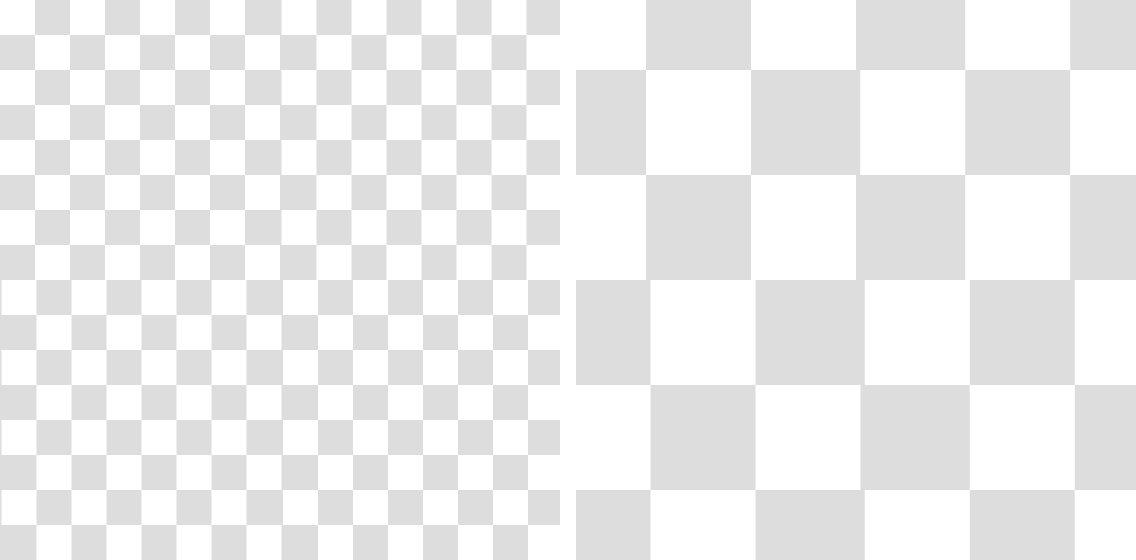
Left: the whole. Right: its middle third, enlarged.
Give the GLSL for this pattern, as a three.js fragment shader.

```glsl
varying vec2 vUv;

const float CELLS = 16.0;          // cells across and up
const float PANEL = 8.0;           // cells along one panel side
const float SEAM = 2.0 / 48.0;     // seam width, in cells
const int SAMPLES = 4;             // smoothing samples per axis

const vec3 WHITE = vec3(1.0);
const vec3 GREY = vec3(0.867);

// 1 on white cells, 0 on grey ones
float checker(vec2 cell) {
  return mod(floor(cell.x) + floor(cell.y), 2.0);
}

// Checkered panels with a grey seam after each; lower panels sit one seam right
float panels(vec2 cell, float panelSize, float seam) {
  float shift = seam * (1.0 - step(panelSize, cell.y));
  float x = mod(cell.x - shift, panelSize + seam);
  float insidePanel = 1.0 - step(panelSize, x);
  return insidePanel * checker(vec2(x, cell.y));
}

// Average over the footprint of one pixel
float smoothPanels(vec2 cell, vec2 footprint) {
  float sum = 0.0;
  for (int j = 0; j < SAMPLES; j++) {
    for (int i = 0; i < SAMPLES; i++) {
      vec2 offset = (vec2(float(i), float(j)) + 0.5) / float(SAMPLES) - 0.5;
      sum += panels(cell + offset * footprint, PANEL, SEAM);
    }
  }
  return sum / float(SAMPLES * SAMPLES);
}

void main() {
  vec2 cell = vUv * CELLS;
  float white = smoothPanels(cell, fwidth(cell));
  gl_FragColor = vec4(mix(GREY, WHITE, white), 1.0);
}
```
